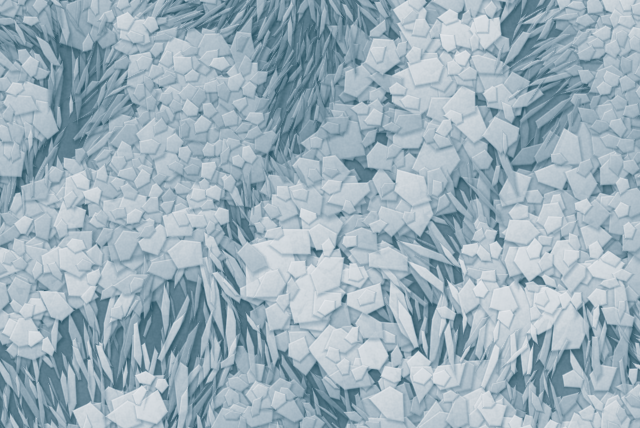
Write a Shadertoy shader that draws this texture.

```glsl
// Draws a jumbled field of pale blue broken ice plates and edge-on slivers.

vec3 hash(vec3 p) {
    p = fract(p * vec3(0.1031, 0.1030, 0.0973));
    p += dot(p, p.yxz + 33.33);
    return fract((p.xxy + p.yxx) * p.zyx);
}

mat2 turn(float a) {
    float c = cos(a), s = sin(a);
    return mat2(c, s, -s, c);
}

float corner(vec2 id, vec2 f) {
    float a = 6.2832 * hash(vec3(id, 7.0)).x;
    return dot(vec2(cos(a), sin(a)), f);
}

float gradientNoise(vec2 p) {
    vec2 i = floor(p), f = p - i;
    vec2 u = f * f * f * (f * (f * 6.0 - 15.0) + 10.0);
    vec2 e = vec2(1.0, 0.0);
    return mix(mix(corner(i, f), corner(i + e, f - e), u.x),
               mix(corner(i + e.yx, f - e.yx), corner(i + 1.0, f - 1.0), u.x), u.y);
}

// Dark winding seams between heaps: 1 on the seam, 0 on open heaps.
float seam(vec2 p) {
    float n = gradientNoise(p * 1.9 + 3.7) + 0.25 * gradientNoise(p * 5.0);
    return 1.0 - smoothstep(0.02, 0.25, abs(n));
}

// Paints one layer of shards over the tone below it.
float shardLayer(float tone, vec2 p, float layer) {
    float depth = layer / 14.0;
    float scale = 6.0 + 20.0 * fract(0.618 * layer + 0.3);
    float pixel = scale / iResolution.y;
    mat2 tilt = turn(layer * 2.4);
    vec2 grid = tilt * p * scale + 17.0 * layer;

    for (int j = 0; j < 9; j++) {
        vec2 id = floor(grid) + vec2(j % 3 - 1, j / 3 - 1);
        vec3 h = hash(vec3(id, layer));
        vec2 middle = id + 0.5 + 0.6 * (h.xy - 0.5);
        vec2 q = (grid - middle) * tilt;
        if (dot(q, q) > 1.44) continue;

        // Regional character of the heap at the shard's centre
        vec2 centre = ((middle - 17.0 * layer) * tilt) / scale;
        float crack = seam(centre);
        float coarse = smoothstep(-0.05, 0.2, gradientNoise(centre * 1.4 + 9.0));
        float keep = mix(0.42, 0.85, smoothstep(6.0, 16.0, scale));
        keep *= mix(1.0, scale < 13.0 ? 1.25 : 0.3, coarse) * (1.0 - 0.3 * crack);
        if (h.z > keep) continue;

        // Direction and proportions
        vec3 k = hash(vec3(id.yx + 40.0, layer + 0.5));
        float thin = smoothstep(0.3, 0.7, crack + 0.7 * (k.x - 0.5));
        float angle = 0.1 + 2.6 * gradientNoise(centre * 1.7 + 21.0)
                    + (k.y - 0.5) * mix(3.0, 0.8, thin);
        mat2 facing = turn(-angle);
        vec2 s = facing * q;
        vec2 light = facing * vec2(-0.5, 0.85);
        vec2 size = mix(vec2(0.6 + 0.4 * k.z, 1.0), vec2(0.12 + 0.15 * k.z, 1.35), thin);

        // Five jittered sides make the convex outline and its cast shadow
        float d = -9.0, shade = -9.0, lit = 0.0;
        for (int side = 0; side < 5; side++) {
            float m = float(side);
            float r1 = fract(k.x * 37.0 + m * 0.618 + k.y * m * 11.0);
            float r2 = fract(k.z * 53.0 + m * 0.382 + k.x * m * 13.0);
            float a = (m + 0.55 * (r1 - 0.5)) * 1.2566 + k.y * 6.2832;
            vec2 n = vec2(cos(a), sin(a)) / size;
            float len = length(n);
            n /= len;
            float e = dot(n, s) - (0.3 + 0.26 * r2) / len;
            if (e > d) { d = e; lit = dot(n, light); }
            shade = max(shade, e + dot(n, light) * 0.05);
        }
        float clip = length(s) - 1.05;
        d = max(d, clip);
        shade = max(shade, clip);

        // Face tone, slope across the plate and bevelled rim
        float face = 0.60 + 0.17 * depth - 0.12 * crack
                   + 0.20 * gradientNoise(centre * 2.1 + 30.0)
                   + (k.z - 0.5) * mix(0.13, 0.24, thin)
                   + 0.10 * dot(s, light) + 0.025 * coarse;
        float rim = smoothstep(-0.0045 * scale, -0.001 * scale, d);
        face += rim * (0.015 + 0.085 * lit);

        tone *= 1.0 - 0.27 * smoothstep(0.11, -0.05, shade);
        tone = mix(tone, face, 0.93 * smoothstep(pixel, -pixel, d) * (1.0 - 0.12 * k.x));
    }
    return tone;
}

void mainImage(out vec4 fragColor, in vec2 fragCoord) {
    vec2 p = fragCoord / iResolution.y;

    // Deep water tone, then shards from the bottom of the heap to the top
    float tone = 0.36 + 0.1 * gradientNoise(p * 6.0);
    for (int i = 0; i < 15; i++) tone = shardLayer(tone, p, float(i));

    // Frosty grain and gentle highlight roll-off
    tone += 0.025 * gradientNoise(p * 85.0) + 0.025 * gradientNoise(p * 190.0);
    tone -= 0.5 * max(tone - 0.82, 0.0);

    // Slate blue shadows to near-white ice
    float t = clamp((tone - 0.27) / 0.53, -0.2, 1.2);
    vec3 ice = mix(vec3(0.27, 0.41, 0.47), vec3(0.80, 0.83, 0.85), t);
    ice.yz += vec2(0.01, 0.025) * max(4.0 * t * (1.0 - t), 0.0);
    fragColor = vec4(ice, 1.0);
}
```
